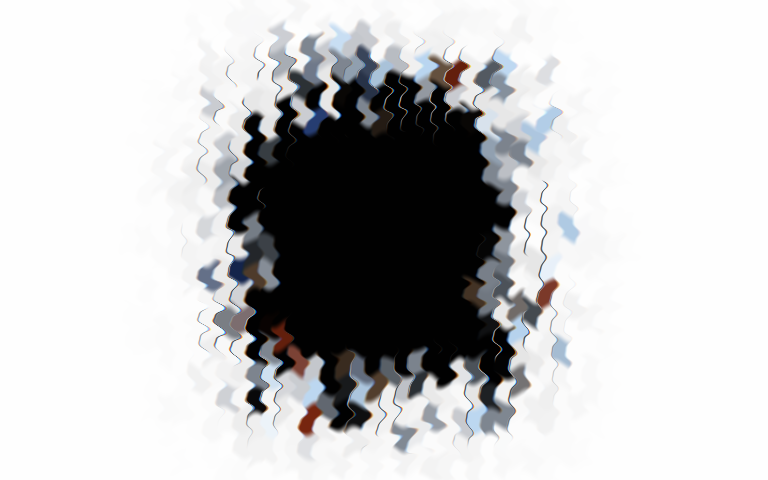
Give the GLSL for this background, as a WebGL 2 fragment shader.

```glsl
#version 300 es
precision highp float;
// A black, ragged block dissolving into white through wavy vertical slivers.
// Warped columns of random cells are toned by distance from the centre;
// each colour channel is warped slightly differently to give tinted fringes.

uniform vec2 u_resolution;
out vec4 outColor;

// Lengths are in canvas heights, measured from the canvas centre.
const vec2 CENTRE = vec2(-0.012, -0.005);
const vec2 HALF_SIZE = vec2(0.355, 0.385);
const float INNER = 0.54;        // radius where the black starts to break up
const float OUTER = 1.06;        // radius where the paper takes over
const float COLUMN = 0.031;      // width of a sliver
const float ROW = 0.052;         // height of a cell
const float WAVE_LENGTH = 0.052;
const float WAVE_SIZE = 0.0085;
const float FRINGE = 0.13;       // warp difference between channels
const float STRAND = 0.0028;     // half width of the thin lines

const vec3 PAPER = vec3(0.995);
const vec3 INK = vec3(0.004, 0.003, 0.003);
const vec3 CHARCOAL = vec3(0.20, 0.22, 0.24);
const vec3 BROWN = vec3(0.38, 0.29, 0.21);
const vec3 SLATE = vec3(0.49, 0.52, 0.56);
const vec3 SILVER = vec3(0.78, 0.79, 0.81);
const vec3 BLUE = vec3(0.12, 0.22, 0.46);
const vec3 RUST = vec3(0.48, 0.15, 0.06);
const vec3 SKY = vec3(0.70, 0.84, 0.97);

float hash(vec2 p) {
  vec3 q = fract(p.xyx * 0.1031);
  q += dot(q, q.yzx + 33.33);
  return fract((q.x + q.y) * q.z);
}

float noise(vec2 p) {
  vec2 i = floor(p), f = fract(p);
  f = f * f * (3.0 - 2.0 * f);
  return mix(mix(hash(i), hash(i + vec2(1, 0)), f.x),
             mix(hash(i + vec2(0, 1)), hash(i + vec2(1, 1)), f.x), f.y);
}

float spot(vec2 p, vec2 c, vec2 size) {
  vec2 q = (p - c) / size;
  return exp(-dot(q, q));
}

// Squarish radius: 1 near the outer edge of the block.
float blockRadius(vec2 p) {
  vec2 q = abs(p / HALF_SIZE);
  q *= q;
  return sqrt(sqrt(dot(q, q)));
}

// Tone of one cell, from ink through greys to paper.
vec3 cellColor(vec2 cell, vec2 p) {
  float r = blockRadius(p);
  float h = hash(cell + 50.0), tint = hash(cell + 91.0);
  float ragged = smoothstep(0.42, 0.75, r);
  float b = (r - INNER) / (OUTER - INNER);
  b += ragged * ((h - 0.5) * 0.95 + (hash(vec2(cell.x, 17.0)) - 0.5) * 0.35);
  // Uneven parts of the outline: grey top, pale notch, dark flanks, low gap.
  b -= 0.28 * spot(p, vec2(0.06, 0.27), vec2(0.10, 0.08));
  b += 0.55 * spot(p, vec2(0.32, 0.0), vec2(0.06, 0.08));
  b -= 0.30 * spot(p, vec2(-0.24, 0.12), vec2(0.07, 0.10));
  b += 0.45 * spot(p, vec2(0.15, -0.30), vec2(0.05, 0.06));
  b = 0.5 + (b - 0.5) * 1.3;

  vec3 dark = mix(CHARCOAL, BROWN, step(0.6, tint));
  dark = mix(dark, RUST, step(0.92, tint));
  dark = mix(dark, BLUE, step(tint, 0.28) * smoothstep(0.1, -0.2, p.x));
  vec3 light = mix(SILVER, SKY, step(0.75, tint) * 0.8);
  vec3 paper = PAPER - 0.10 * h * h * smoothstep(1.5, 0.85, r);
  vec3 c = mix(INK, dark, smoothstep(0.16, 0.38, b));
  c = mix(c, SLATE, smoothstep(0.36, 0.55, b));
  c = mix(c, light, smoothstep(0.54, 0.72, b));
  return mix(c, paper, smoothstep(0.70, 0.90, b));
}

// Cells of one column, blended along its height.
vec3 columnColor(float col, float y) {
  float shift = hash(vec2(col, 3.0));
  float s = y / ROW + shift - 0.5;
  float row = floor(s);
  vec2 p = vec2((col + 0.5) * COLUMN, (row + 1.0 - shift - 0.5) * ROW);
  return mix(cellColor(vec2(col, row), p),
             cellColor(vec2(col, row + 1.0), p + vec2(0.0, ROW)),
             smoothstep(0.32, 0.68, fract(s)));
}

// Sideways ripple with a changing phase and size.
vec2 warp(vec2 p, float strength) {
  float phase = p.y * 6.2832 / WAVE_LENGTH + 5.0 * noise(p * vec2(8.0, 5.0));
  float size = WAVE_SIZE * (0.45 + noise(p * vec2(9.0, 7.0) + 20.0));
  float wave = sin(phase) + 0.3 * sin(phase * 2.0 + 1.0);
  p.y += 0.008 * sin(p.x * 90.0 + 4.0 * noise(p * 9.0));
  p.x += size * strength * wave + 0.025 * (noise(p * 7.0 + 40.0) - 0.5);
  return p;
}

vec3 slivers(vec2 p, float strength) {
  vec2 q = warp(p, strength);
  float s = q.x / COLUMN - 0.5;
  float col = floor(s), f = fract(s);
  vec3 c = mix(columnColor(col, q.y), columnColor(col + 1.0, q.y),
               smoothstep(0.36, 0.64, f));
  // Thin strands on column borders: pale over ink, dark over paper.
  float line = 1.0 - smoothstep(0.0, STRAND, abs(f - 0.5) * COLUMN);
  float r = blockRadius(q);
  float run = smoothstep(0.52, 0.68, noise(vec2(col * 7.3, q.y * 11.0)));
  float zone = smoothstep(0.55, 0.8, r) * (1.0 - smoothstep(0.95, 1.18, r));
  vec3 strand = mix(SILVER, CHARCOAL, smoothstep(0.3, 0.7, c.g));
  return mix(c, strand, line * run * zone * 0.85);
}

void main() {
  vec2 p = (gl_FragCoord.xy - 0.5 * u_resolution) / u_resolution.y - CENTRE;
  outColor = vec4(slivers(p, 1.0 - FRINGE).r, slivers(p, 1.0).g,
                  slivers(p, 1.0 + FRINGE).b, 1.0);
}
```
